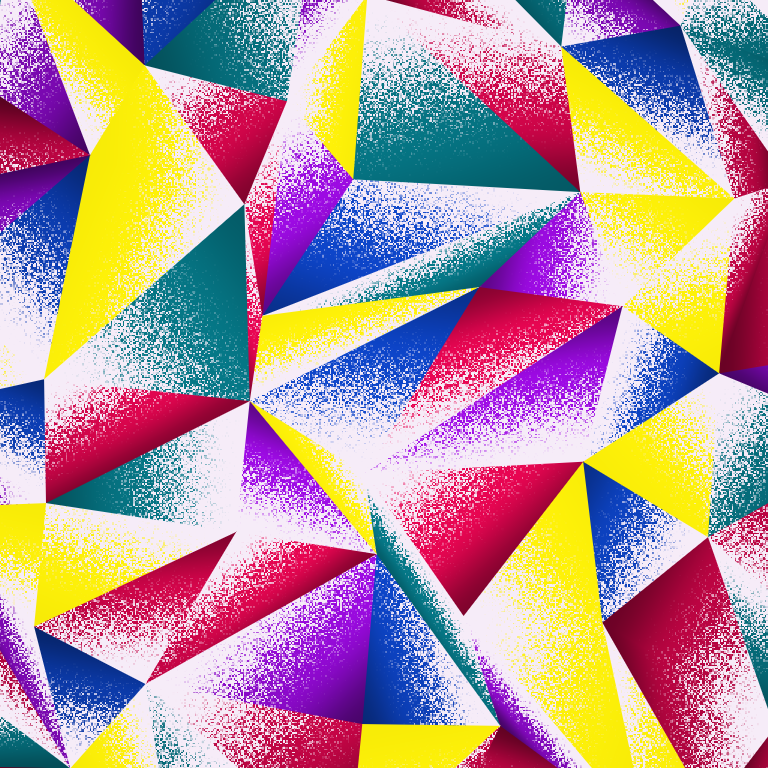
Reproduce this background procedurally as a Shadertoy shader.

```glsl
// Irregular triangle mosaic printed as grainy stipple on pale lilac paper.
// A jittered, sheared grid is split into triangles; in each one an ink fades
// from a dense corner to bare paper through per-grain random thresholds.

const float CELLS = 5.3;     // mosaic cells per canvas height
const float GRAINS = 512.0;  // stipple grains per canvas height
const float JITTER = 0.8;
const vec3 PAPER = vec3(0.965, 0.925, 0.972);

float hash(vec2 p) {
    vec3 q = fract(p.xyx * vec3(0.1031, 0.1030, 0.0973));
    q += dot(q, q.yzx + 33.33);
    return fract((q.x + q.y) * q.z);
}

float cross2(vec2 a, vec2 b) { return a.x * b.y - a.y * b.x; }

// Grid corner moved by random jitter and a wavy shear.
vec2 corner(vec2 id) {
    vec2 jitter = vec2(hash(id + 17.3), hash(id + 71.9)) - 0.5;
    return id + JITTER * jitter + 0.28 * sin(1.3 * id.yx + vec2(0.7, 2.4));
}

// True when the diagonal a-c separates b from d.
bool splits(vec2 a, vec2 c, vec2 b, vec2 d) {
    return cross2(c - a, b - a) * cross2(c - a, d - a) < 0.0;
}

// Barycentric weights in xyz, signed inner distance in w.
vec4 triangle(vec2 p, vec2 a, vec2 b, vec2 c) {
    float area = cross2(b - a, c - a);
    area = area < 0.0 ? min(area, -1e-4) : max(area, 1e-4);
    vec3 bary = vec3(cross2(b - p, c - p), cross2(c - p, a - p), cross2(a - p, b - p)) / area;
    vec3 dist = bary * abs(area) / vec3(length(c - b), length(a - c), length(b - a));
    return vec4(bary, min(dist.x, min(dist.y, dist.z)));
}

vec3 inkColor(float pick) {
    if (pick < 0.26) return vec3(0.91, 0.02, 0.32);  // crimson
    if (pick < 0.50) return vec3(1.00, 0.95, 0.03);  // yellow
    if (pick < 0.67) return vec3(0.02, 0.47, 0.53);  // teal
    if (pick < 0.84) return vec3(0.62, 0.04, 0.90);  // violet
    return vec3(0.05, 0.27, 0.79);                   // blue
}

// Corner densities: one full, one random, one bare, in random order.
vec3 cornerDensity(vec2 seed) {
    vec3 w = vec3(1.0, 0.85 * hash(seed + 5.1), 0.0);
    float order = hash(seed + 9.7);
    return order < 0.33 ? w : order < 0.67 ? w.yzx : w.zxy;
}

// Stippled fade of one ink; dense parts and canvas borders print deeper.
vec3 stipple(vec3 bary, vec2 seed, float pick, float grain, float border) {
    float t = clamp(dot(bary, cornerDensity(seed)), 0.0, 1.0);
    float density = smoothstep(-0.03, 0.88, t);
    float cover = smoothstep(-0.24, 0.24, mix(-0.24, 1.24, density) - grain);
    vec3 ink = inkColor(pick);
    float depth = 0.42 * smoothstep(0.6, 1.0, t) + 0.25 * border;
    ink *= 1.0 - depth * (1.0 - ink.g);
    return mix(PAPER, ink, cover);
}

void mainImage(out vec4 fragColor, in vec2 fragCoord) {
    vec2 uv = fragCoord / iResolution.y;
    vec2 centered = fragCoord / iResolution.xy - 0.5;
    float border = smoothstep(0.2, 0.65, length(centered));
    float grain = hash(floor(uv * GRAINS) + 3.0);

    // Tilted grid space.
    float tilt = 0.32;
    vec2 p = mat2(cos(tilt), sin(tilt), -sin(tilt), cos(tilt)) * uv * CELLS + 20.0;
    float pixel = CELLS / iResolution.y;

    vec3 color = vec3(0.0);
    float total = 0.0;
    for (int j = -1; j <= 1; j++)
    for (int i = -1; i <= 1; i++) {
        vec2 id = floor(p) + vec2(i, j);
        vec2 a = corner(id);
        vec2 b = corner(id + vec2(1, 0));
        vec2 c = corner(id + vec2(1, 1));
        vec2 d = corner(id + vec2(0, 1));

        // Choose a valid diagonal, at random when both are valid.
        bool useAC = splits(a, c, b, d) && (!splits(b, d, a, c) || hash(id + 41.0) > 0.5);
        if (!useAC) {
            vec2 first = a;
            a = b; b = c; c = d; d = first;
        }

        for (int k = 0; k < 2; k++) {
            vec4 tri = triangle(p, a, k == 0 ? b : d, c);
            float cover = clamp(tri.w / pixel + 0.5, 0.0, 1.0);
            cover = min(cover, 1.0 - total);
            if (cover > 0.0) {
                // Evenly spread picks keep the ink shares balanced.
                float pick = fract(dot(id, vec2(0.7549, 0.5698)) + 0.41 * float(k));
                vec2 seed = id + 130.0 * float(k);
                color += cover * stipple(tri.xyz, seed, pick, grain, border);
                total += cover;
            }
        }
    }
    color += (1.0 - total) * PAPER;
    fragColor = vec4(color, 1.0);
}
```
